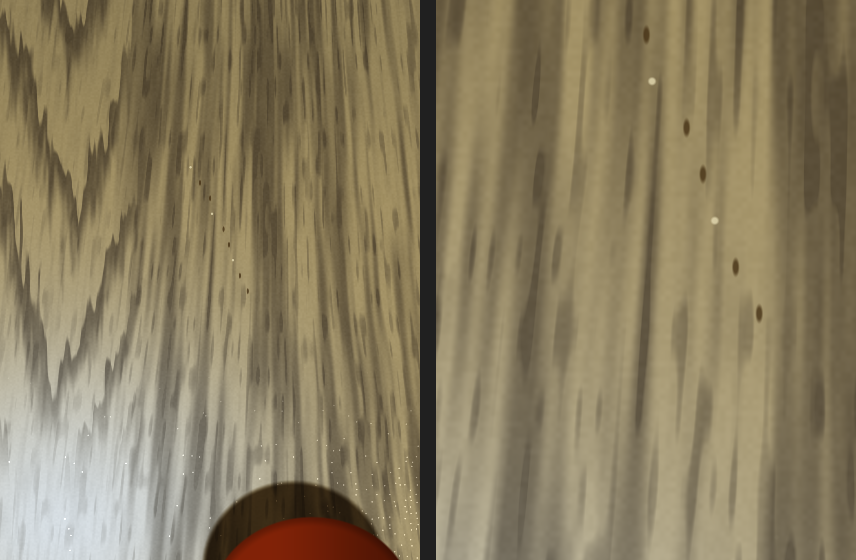
Left: the whole. Right: its middle third, enlarged.
Write a WebGL 1 fragment shader that draws this texture.

```glsl
precision highp float;
// Oak veneer: pointed cathedral arches on the left run into fanned straight grain,
// built from stretched value noise. A cool window glare lights the lower left, and
// a glossy red rounded object with its cast shadow sits on the lower edge.
uniform vec2 u_resolution;

#define RING_PERIOD 0.42
#define STRIPE_FREQ 44.0
#define FIBRE_FREQ 120.0
#define PORE_AMOUNT 0.42
#define GLARE_CENTER vec2(0.15, 0.07)
#define GLARE_SIZE vec2(0.54, 0.45)
#define LIGHT_WOOD vec3(0.635, 0.565, 0.385)
#define DARK_WOOD vec3(0.345, 0.295, 0.205)
#define GLARE_LIGHT vec3(0.84, 0.87, 0.89)
#define GLARE_DARK vec3(0.53, 0.54, 0.53)
#define SHADOW_TINT vec3(0.37, 0.31, 0.23)
#define RED_PAINT vec3(0.47, 0.125, 0.025)

float hash(vec2 p) {
  vec3 q = fract(p.xyx * vec3(0.1031, 0.1030, 0.0973));
  q += dot(q, q.yzx + 33.33);
  return fract((q.x + q.y) * q.z);
}

float noise(vec2 p) {
  vec2 i = floor(p), f = fract(p);
  f = f * f * (3.0 - 2.0 * f);
  float low = mix(hash(i), hash(i + vec2(1.0, 0.0)), f.x);
  float high = mix(hash(i + vec2(0.0, 1.0)), hash(i + vec2(1.0, 1.0)), f.x);
  return mix(low, high, f.y);
}

// Darkness of the downward pointing growth rings.
float archGrain(vec2 p) {
  float axis = 0.07 + 0.135 * min(p.y, 0.85);
  float d = p.x - axis;
  float rise = d < 0.0 ? -2.8 * d : 2.4 * d + 8.0 * d * d;
  float ragged = 0.13 * (noise(p * vec2(75.0, 6.0)) - 0.5)
               + 0.08 * (noise(p * vec2(160.0, 13.0) + 40.0) - 0.5);
  float t = fract((0.86 - p.y + rise + ragged) / RING_PERIOD);
  float ring = smoothstep(0.0, 0.08, t) * (1.0 - smoothstep(0.12, 0.55, t));
  return ring * smoothstep(0.12, 0.5, p.y);
}

// Darkness of the near vertical stripes; u is the fanned cross-grain coordinate.
float straightGrain(float u, float y) {
  float wide = noise(vec2(u * STRIPE_FREQ, y * 1.8));
  float narrow = noise(vec2(u * STRIPE_FREQ * 2.0 + 17.0, y * 4.5));
  float broad = noise(vec2(u * 11.0 + 5.0, y * 1.2));
  return smoothstep(0.32, 0.72, 0.45 * wide + 0.33 * narrow + 0.22 * broad);
}

// Approximate signed distance to an ellipse.
float ellipse(vec2 p, vec2 center, vec2 radius) {
  vec2 q = (p - center) / radius;
  return (length(q) - 1.0) * min(radius.x, radius.y);
}

void main() {
  vec2 p = gl_FragCoord.xy / u_resolution.x;

  // Grain direction: leaning right on the left, left at the far right
  float lean = mix(0.11, -0.11, smoothstep(0.3, 1.0, p.x));
  float u = p.x - lean * (p.y - 0.6) + 0.008 * noise(p * vec2(9.0, 5.0));
  float straight = smoothstep(0.25, 0.37, p.x);
  float dark = mix(0.9 * archGrain(p), 0.78 * straightGrain(u, p.y), straight);

  // Fine fibres and short dark pores
  float fibre = noise(vec2(u * FIBRE_FREQ, p.y * 11.0));
  float pore = noise(vec2(u * FIBRE_FREQ * 1.1 + 71.0, p.y * 16.0));
  dark += 0.22 * (fibre - 0.4);
  dark += PORE_AMOUNT * smoothstep(0.62, 0.92, pore) * (0.55 + 0.45 * straight);
  dark = clamp(dark, 0.0, 1.0);

  // Cast shadow and window glare
  float shadow = 1.0 - smoothstep(-0.008, 0.008,
    ellipse(p, vec2(0.70, -0.02), vec2(0.215, 0.205)));
  vec2 g = (p - GLARE_CENTER) / GLARE_SIZE;
  float glare = exp(-dot(g, g)) * (1.0 - shadow);
  vec3 color = mix(mix(LIGHT_WOOD, GLARE_LIGHT, glare),
                   mix(DARK_WOOD, GLARE_DARK, glare), dark);
  color *= 1.0 - 0.1 * smoothstep(0.75, 1.33, p.y);
  color += 0.025 * (noise(p * 230.0) - 0.5);

  // Tiny glints on the lower surface
  vec2 cell = p * 75.0;
  vec2 id = floor(cell);
  vec2 spot = 0.25 + 0.5 * vec2(hash(id + 3.0), hash(id + 9.0));
  float glint = 1.0 - smoothstep(0.06, 0.2, length(fract(cell) - spot));
  float damp = smoothstep(0.45, 0.05, p.y) * smoothstep(0.6, 0.95, p.x);
  color += 0.3 * glint * step(0.97 - 0.32 * damp, hash(id)) * smoothstep(0.5, 0.2, p.y);

  // Diagonal trail of crumbs, bright and brown in turn
  for (int i = 0; i < 9; i++) {
    float k = float(i);
    vec2 at = mix(vec2(0.46, 0.935), vec2(0.595, 0.64), k / 8.0);
    at.x += 0.016 * (hash(vec2(k, 5.0)) - 0.5);
    float bright = step(mod(k, 3.0), 0.5);
    vec2 size = mix(vec2(0.0035, 0.009), vec2(0.004), bright);
    float crumb = 1.0 - smoothstep(0.4, 1.0, length((p - at) / size));
    color = mix(color, mix(vec3(0.27, 0.19, 0.08), vec3(0.9, 0.86, 0.7), bright), 0.8 * crumb);
  }
  color *= mix(vec3(1.0), SHADOW_TINT, shadow);

  // Red rounded object, darker toward its right side and rim
  float body = ellipse(p, vec2(0.743, -0.11), vec2(0.242, 0.212));
  vec3 paint = RED_PAINT * mix(1.08, 0.68, smoothstep(0.62, 0.95, p.x));
  paint *= mix(1.0, 0.75, smoothstep(-0.025, 0.0, body));
  color = mix(color, paint, 1.0 - smoothstep(-0.003, 0.003, body));

  gl_FragColor = vec4(color, 1.0);
}
```
